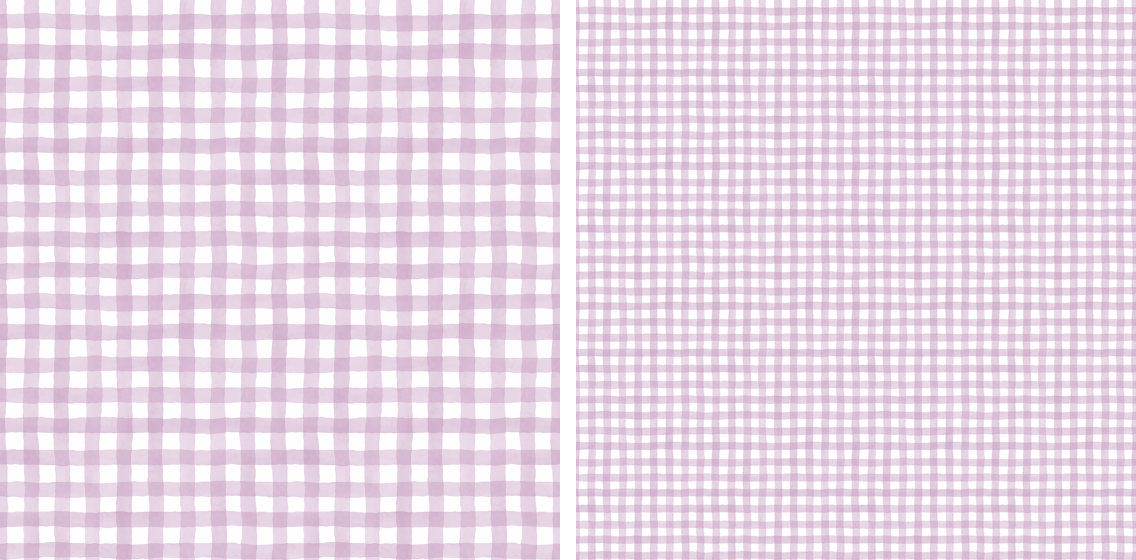
Left, the tile; right, the same tile 2 across and 2 down.
Give the GLSL for this pattern, as a Shadertoy shader.

```glsl
const float SWATCHES = 2.0;         // painted swatch copies per canvas side
const float STRIPES = 9.0;          // stripes per swatch, each way
const vec2 PHASE = vec2(0.5, 0.2);  // shift of the stripes, in stripe pitches
const float HALF_WIDTH = 0.24;      // half stripe width, in stripe pitches
const float SOFTNESS = 0.012;       // minimum edge blur, in stripe pitches
const float DRIFT = 0.09;           // slow wander of a stripe
const float WOBBLE = 0.055;         // hand-painted edge waver
const float ROUGHNESS = 0.03;       // fine paper tooth on edges
const float STRIPE_TONE = 0.16;     // darkness change between stripes
const float WASH = 0.34;            // cloudy pigment change
const float BLOOM = 0.10;           // dried water marks
const float RIM = 0.20;             // pigment gathered at the edges
const float GRAIN = 0.07;           // fine pigment grain
const float OVERLAP_LOSS = 0.30;    // how far crossings stay below full sum
const vec3 PAPER = vec3(1.0, 0.995, 1.0);
const vec3 TINT = vec3(0.906, 0.837, 0.896);

float hash(vec2 cell, float seed) {
    uvec3 k = uvec3(ivec3(vec3(cell, seed))) * uvec3(1597u, 3571u, 7919u);
    uint h = (k.x ^ (k.y << 8) ^ k.z) * 747796405u + 2891336453u;
    h = ((h >> 15) ^ h) * 277803737u;
    h = ((h >> 13) ^ h) * 668265263u;
    return float((h >> 16) & 65535u) / 65535.0;
}

float cornerSlope(vec2 cell, vec2 offset, vec2 period, float seed) {
    float angle = 6.28318 * hash(mod(cell, period), seed);
    return dot(vec2(cos(angle), sin(angle)), offset);
}

// Gradient noise that wraps after a whole number of cells
float noise(vec2 p, vec2 period, float seed) {
    vec2 i = floor(p), f = p - i;
    vec2 u = f * f * f * (f * (f * 6.0 - 15.0) + 10.0);
    vec2 e = vec2(1.0, 0.0);
    return mix(mix(cornerSlope(i, f, period, seed),
                   cornerSlope(i + e.xy, f - e.xy, period, seed), u.x),
               mix(cornerSlope(i + e.yx, f - e.yx, period, seed),
                   cornerSlope(i + e.xx, f - e.xx, period, seed), u.x), u.y);
}

float clouds(vec2 p, vec2 period, float seed) {
    float sum = 0.0, gain = 1.0;
    for (int octave = 0; octave < 4; octave++) {
        sum += gain * noise(p, period, seed + float(octave));
        p *= 2.0;
        period *= 2.0;
        gain *= 0.5;
    }
    return sum;
}

// Pigment density of one set of stripes; pos = (across, along) in pitches
float brushStripes(vec2 pos, float blur, float seed) {
    float id = mod(floor(pos.x), STRIPES);
    float slow = STRIPES / 3.0;

    // Wandering centre line and uneven edges
    float centre = 0.5 + DRIFT * noise(vec2(pos.y / 3.0, id + 0.5), vec2(slow, STRIPES), seed);
    float offset = fract(pos.x) - centre;
    float edgeRow = 2.0 * id + step(0.0, offset) + 0.4;
    float halfWidth = HALF_WIDTH
        + WOBBLE * noise(vec2(pos.y, edgeRow), STRIPES * vec2(1.0, 2.0), seed + 1.0)
        + ROUGHNESS * noise(vec2(pos.y * 5.0, edgeRow), STRIPES * vec2(5.0, 2.0), seed + 2.0);
    float inside = halfWidth - abs(offset);
    float coverage = smoothstep(-blur, blur, inside);

    // Uneven wash, water marks and darker rims
    float wash = clouds(vec2(pos.x, pos.y / 3.0), vec2(STRIPES, slow), seed + 3.0);
    float mark = clouds(pos, vec2(STRIPES), seed + 8.0);
    float bloom = smoothstep(0.22, 0.28, mark) * (1.0 - smoothstep(0.28, 0.65, mark));
    float rim = smoothstep(0.06, 0.0, inside) * smoothstep(-0.3, 0.4, mark);
    float tone = STRIPE_TONE * (hash(vec2(id, 0.0), seed + 13.0) - 0.5);
    return coverage * (1.0 + tone + WASH * wash + BLOOM * bloom + RIM * rim);
}

void mainImage(out vec4 fragColor, in vec2 fragCoord) {
    float pitches = SWATCHES * STRIPES;
    vec2 pos = fragCoord / iResolution.xy * pitches + PHASE;
    float blur = max(SOFTNESS, 0.75 * pitches / min(iResolution.x, iResolution.y));

    float vertical = brushStripes(pos.xy, blur, 20.0);
    float horizontal = brushStripes(pos.yx, blur, 60.0);

    // Two translucent layers of paint
    float density = vertical + horizontal - OVERLAP_LOSS * vertical * horizontal;
    density *= 1.0 + GRAIN * noise(pos * 8.0, vec2(STRIPES * 8.0), 90.0);

    fragColor = vec4(PAPER * pow(TINT, vec3(density)), 1.0);
}
```
